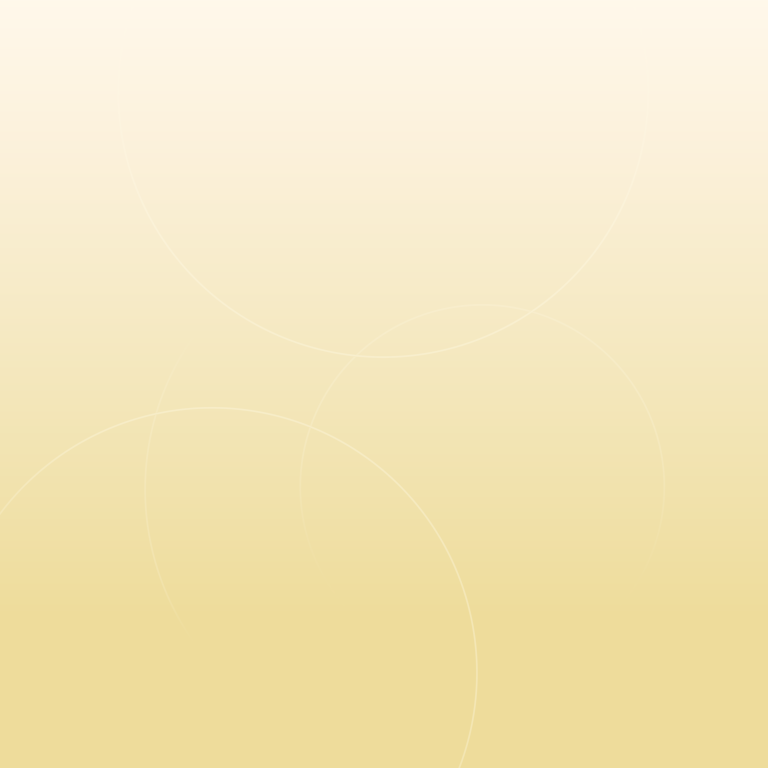
Give the GLSL for this background, as a WebGL 1 fragment shader.

```glsl
precision highp float;
// Warm cream-to-straw vertical gradient crossed by large, hair-thin pale rings.
// The gradient is piecewise linear in height; each ring is a circle distance
// function whose brightness fades away from the side it faces.

uniform vec2 u_resolution;

// Gradient colours, from the top of the canvas down
const vec3 CREAM = vec3(1.0, 0.972, 0.92);
const vec3 IVORY = vec3(0.985, 0.943, 0.855);
const vec3 SAND  = vec3(0.955, 0.905, 0.735);
const vec3 STRAW = vec3(0.933, 0.863, 0.608);

// Depths below the top edge where each later colour is reached
const float IVORY_DEPTH = 0.2;
const float SAND_DEPTH  = 0.5;
const float STRAW_DEPTH = 0.8;

// Ring appearance
const vec3 RING_COLOR = vec3(1.0, 0.985, 0.91);
const float LINE_HALF_WIDTH = 0.0011;
const float LARGE_RADIUS = 0.345;
const float SMALL_RADIUS = 0.237;

// Ring centres
const vec2 UPPER_CENTER = vec2(0.499, 0.880);
const vec2 LOWER_CENTER = vec2(0.276, 0.124);
const vec2 SMALL_CENTER = vec2(0.628, 0.366);
const vec2 FAINT_CENTER = vec2(0.534, 0.363);

vec3 verticalGradient(float depth) {
  vec3 color = mix(CREAM, IVORY, clamp(depth / IVORY_DEPTH, 0.0, 1.0));
  color = mix(color, SAND, clamp((depth - IVORY_DEPTH) / (SAND_DEPTH - IVORY_DEPTH), 0.0, 1.0));
  return mix(color, STRAW, clamp((depth - SAND_DEPTH) / (STRAW_DEPTH - SAND_DEPTH), 0.0, 1.0));
}

// Coverage of a thin circle, strongest towards the unit vector "facing";
// fadeStart and fadeEnd are cosines of the angle from that direction.
float ring(vec2 p, vec2 center, float radius, vec2 facing, float fadeStart, float fadeEnd) {
  vec2 offset = p - center;
  float dist = length(offset);
  float blur = 0.75 / min(u_resolution.x, u_resolution.y);
  float line = 1.0 - smoothstep(max(LINE_HALF_WIDTH - blur, 0.0),
                                LINE_HALF_WIDTH + blur, abs(dist - radius));
  float alignment = dot(offset, facing) / max(dist, 0.0001);
  return line * smoothstep(fadeStart, fadeEnd, alignment);
}

void main() {
  vec2 p = gl_FragCoord.xy / u_resolution;
  vec3 color = verticalGradient(1.0 - p.y);

  // Two clear large rings, then a smaller one and a faint left-hand arc
  float glow = 0.34 * ring(p, UPPER_CENTER, LARGE_RADIUS, vec2(0.0, -1.0), -0.6, 0.7);
  glow = max(glow, 0.34 * ring(p, LOWER_CENTER, LARGE_RADIUS, vec2(0.6, 0.8), -0.9, 0.6));
  glow = max(glow, 0.2 * ring(p, SMALL_CENTER, SMALL_RADIUS, vec2(0.0, 1.0), -0.7, 0.4));
  glow = max(glow, 0.18 * ring(p, FAINT_CENTER, LARGE_RADIUS, vec2(-1.0, 0.0), 0.8, 0.97));

  gl_FragColor = vec4(mix(color, RING_COLOR, glow), 1.0);
}
```
